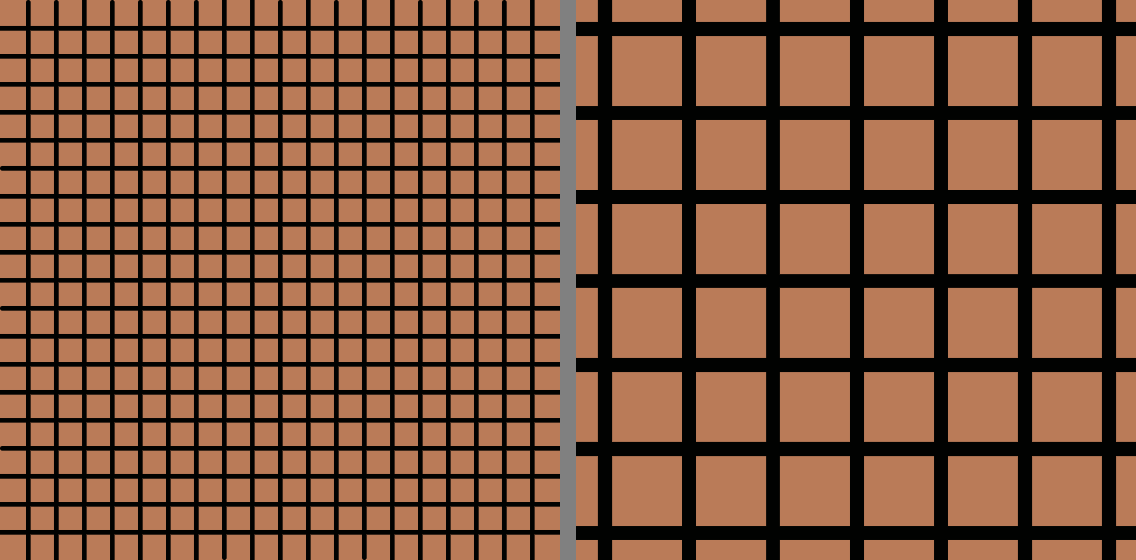
Left, the full canvas; right, a detail of the centre.
Write a Shadertoy shader that draws this pattern.

```glsl
const float CELLS = 20.0;
const float LINE_RADIUS = 0.00417;
const vec2 GRID_SHIFT = vec2(0.0006, -0.0006);
const vec3 CLAY = vec3(0.728, 0.482, 0.347);
const vec3 INK = vec3(0.004, 0.008, 0.002);

// Irregular value in 0..1 for each line, from layered sines
float lineVariation(float index, float seed) {
    return 0.5 + 0.25 * (sin(index * 2.4 + seed) + sin(index * 5.13 + seed * 1.7));
}

// Signed distance to a round-capped stroke along the x axis
float strokeDistance(vec2 p, float start, float end, float radius) {
    return length(vec2(p.x - clamp(p.x, start, end), p.y)) - radius;
}

// Line end: some stop with a cap just inside the border, the rest run off
float endInset(float index, float seed, float cappedShare, float radius) {
    return lineVariation(index, seed) < cappedShare ? radius : -2.0 * radius;
}

// Nearest interior grid line; cappedShares holds the start and end shares
float gridLine(float along, float across, float shift, vec2 cappedShares, float seed) {
    float index = clamp(round((across - shift) * CELLS), 1.0, CELLS - 1.0);
    float radius = LINE_RADIUS * (0.98 + 0.04 * lineVariation(index, seed + 5.0));
    float start = endInset(index, seed, cappedShares.x, radius);
    float end = 1.0 - endInset(index, seed + 2.6, cappedShares.y, radius);
    vec2 p = vec2(along, across - shift - index / CELLS);
    return strokeDistance(p, start, end, radius);
}

// Pixel-wide edge smoothing
float coverage(float distance, float pixel) {
    return clamp(0.5 - distance / pixel, 0.0, 1.0);
}

void mainImage(out vec4 fragColor, in vec2 fragCoord) {
    vec2 uv = fragCoord / iResolution.xy;
    float pixel = 1.0 / min(iResolution.x, iResolution.y);

    float horizontal = gridLine(uv.x, uv.y, GRID_SHIFT.y, vec2(0.2, 0.0), 1.3);
    float vertical = gridLine(uv.y, uv.x, GRID_SHIFT.x, vec2(0.1, 0.5), 4.1);

    float ink = coverage(min(horizontal, vertical), pixel);
    fragColor = vec4(mix(CLAY, INK, ink), 1.0);
}
```
